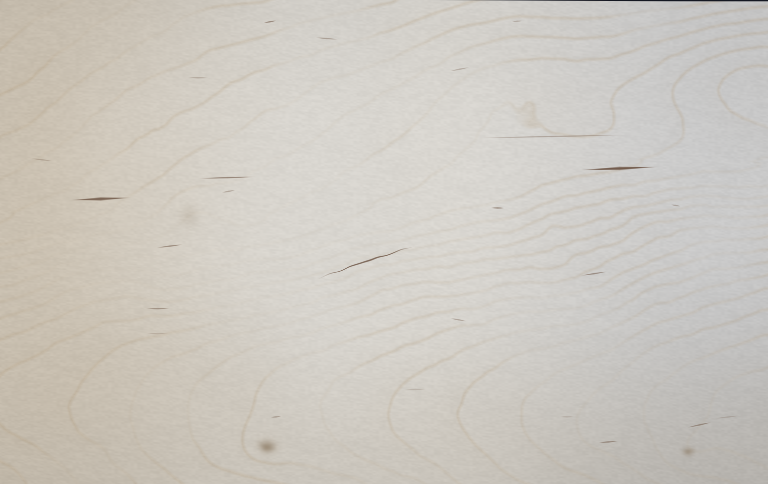
Write a WebGL 1 fragment shader that draws this texture.

```glsl
precision highp float;
uniform vec2 u_resolution;

const vec3 WARM = vec3(0.812, 0.774, 0.712);
const vec3 PALE = vec3(0.854, 0.843, 0.820);
const vec3 COOL = vec3(0.806, 0.806, 0.806);
const vec3 RING = vec3(0.70, 0.61, 0.48);
const vec3 BARK = vec3(0.36, 0.25, 0.18);
const vec3 KNOT = vec3(0.50, 0.42, 0.32);
const vec3 BACKDROP = vec3(0.08, 0.09, 0.13);
const vec2 SHEEN_CENTER = vec2(0.78, 0.57);
const vec2 SHEEN_SCALE = vec2(0.70, 1.65);
const float SHEEN_FALL = 0.070;
const float ARCH_AXIS = 0.14;
const float ARCH_SPACING = 0.135;
const float ARCH_BEND = 8.0;
const float SLANT_SPACING = 0.088;
const float RING_WIDTH = 0.0042;
const float RING_STRENGTH = 0.21;
const float FIBRE_CONTRAST = 0.042;
const float FLECK_COUNT = 20.0;
const vec2 KNOT_LEFT = vec2(0.552, 0.078);
const vec2 KNOT_RIGHT = vec2(1.422, 0.070);
const vec2 KNOT_FAINT = vec2(0.390, 0.555);

float hash(vec2 p) {
  vec3 q = fract(vec3(p.xyx) * 0.1031);
  q += dot(q, q.yzx + 33.33);
  return fract((q.x + q.y) * q.z);
}

float noise(vec2 p) {
  vec2 i = floor(p), f = fract(p);
  f = f * f * (3.0 - 2.0 * f);
  vec2 e = vec2(1.0, 0.0);
  return mix(mix(hash(i), hash(i + e), f.x),
             mix(hash(i + e.yx), hash(i + e.xx), f.x), f.y);
}

float blob(vec2 p, vec2 center, vec2 radius) {
  vec2 q = (p - center) / radius;
  return exp(-dot(q, q));
}

// Growth field: nested arches below, slanted layers above
float growth(vec2 p) {
  float wild = smoothstep(0.75, 1.3, p.x) * smoothstep(0.6, 0.85, p.y);
  vec2 q = p + 0.06 * (vec2(noise(p * 5.0), noise(p * 5.0 + 37.0)) - 0.5);
  q += 0.012 * (vec2(noise(p * 15.0), noise(p * 15.0 + 71.0)) - 0.5);
  q += 0.005 * (vec2(noise(p * 42.0), noise(p * 42.0 + 19.0)) - 0.5);
  float dy = q.y - ARCH_AXIS;
  float arch = (q.x - ARCH_BEND * dy * dy) / ARCH_SPACING;
  float slant = (0.54 * q.x - 0.09 * q.x * q.x - q.y) / SLANT_SPACING - 1.6;
  slant += (0.8 + 5.5 * wild) * (noise(p * vec2(3.2, 3.6) + 9.0) - 0.5);
  float h = clamp(0.5 + (arch - slant) / 5.0, 0.0, 1.0);
  float field = mix(slant, arch, h) + 1.25 * h * (1.0 - h);
  field += 0.8 * blob(p, KNOT_LEFT, vec2(0.06, 0.05));
  field += 0.7 * blob(p, KNOT_RIGHT, vec2(0.06, 0.05));
  return field + 0.9 * blob(p, KNOT_FAINT, vec2(0.07, 0.05));
}

// Tapered crack; size holds half length and half thickness
float streak(vec2 p, vec2 center, vec2 size, float slope) {
  vec2 q = p - center;
  q.y -= slope * q.x;
  float taper = max(1.0 - abs(q.x) / size.x, 0.0);
  float w = size.y * taper * taper;
  float blur = 0.8 / u_resolution.y;
  return (1.0 - smoothstep(0.2 * w, w + blur, abs(q.y))) * smoothstep(0.0, 0.6, taper);
}

void main() {
  vec2 p = gl_FragCoord.xy / u_resolution.y;
  float aspect = u_resolution.x / u_resolution.y;

  // Broad tint and sheen
  float patches = noise(p * 4.0 + 12.0) - 0.5;
  vec3 color = mix(WARM, PALE, smoothstep(0.0, 0.70, p.x + 0.10 * patches));
  color = mix(color, COOL, smoothstep(0.85, 1.5, p.x));
  color = mix(color, WARM, 0.35 * (1.0 - smoothstep(0.0, 0.4, p.y)));
  vec2 away = (p - SHEEN_CENTER) * SHEEN_SCALE;
  color *= 1.0 - SHEEN_FALL * dot(away, away);
  color -= 0.035 * smoothstep(0.9, 1.6, p.x) * (1.0 - smoothstep(0.0, 0.6, p.y));
  color += 0.010 * patches;

  // Growth rings with a constant line width
  float e = 0.002;
  float g = growth(p);
  vec2 slope = vec2(growth(p + vec2(e, 0.0)) - g, growth(p + vec2(0.0, e)) - g) / e;
  float line = abs(fract(g + 0.5) - 0.5) / max(length(slope), 4.0);
  float ring = 1.0 - smoothstep(0.0, RING_WIDTH + 1.0 / u_resolution.y, line);
  float presence = mix(0.3, 1.0, smoothstep(0.25, 0.7, noise(p * 6.0 + 50.0)));
  presence *= 1.0 - 0.8 * blob(p, vec2(0.70, 0.52), vec2(0.35, 0.16));
  presence *= 1.0 - 0.8 * blob(p, vec2(0.20, 0.45), vec2(0.35, 0.13));
  color = mix(color, RING, RING_STRENGTH * presence * ring);
  color -= vec3(0.005, 0.008, 0.012) * presence * fract(g) * fract(g);

  // Short fibres and soft bands
  vec2 along = vec2(p.x, p.y + 0.08 * p.x + 0.02 * noise(p * 4.0));
  float fibre = 0.4 * noise(along * vec2(62.0, 240.0)) + 0.6 * noise(along * vec2(150.0, 320.0) + 5.0);
  color += FIBRE_CONTRAST * (fibre - 0.5);
  color += 0.006 * (noise(along * vec2(5.0, 34.0)) - 0.5);

  // Scattered flecks
  float bark = 0.0;
  for (float i = 0.0; i < FLECK_COUNT; i++) {
    vec2 center = vec2(hash(vec2(i, 3.0)) * aspect, hash(vec2(i, 8.0)));
    float size = mix(0.010, 0.028, pow(hash(vec2(i, 15.0)), 2.0));
    float tilt = 0.4 * (hash(vec2(i, 21.0)) - 0.45);
    float depth = mix(0.15, 0.5, hash(vec2(i, 27.0)));
    bark = max(bark, depth * streak(p, center, vec2(size, 0.0010), tilt));
  }

  // Larger cracks
  vec2 bent = p + vec2(0.0, 0.007 * (noise(p * 40.0) - 0.5));
  bark = max(bark, 0.70 * streak(bent, vec2(0.757, 0.460), vec2(0.105, 0.0012), 0.34));
  bark = max(bark, 0.70 * streak(p, vec2(0.208, 0.589), vec2(0.066, 0.0036), 0.04));
  bark = max(bark, 0.80 * streak(p, vec2(1.280, 0.652), vec2(0.085, 0.0036), 0.04));
  bark = max(bark, 0.50 * streak(p, vec2(0.470, 0.633), vec2(0.060, 0.0010), 0.03));
  bark = max(bark, 0.30 * streak(p, vec2(1.140, 0.718), vec2(0.160, 0.0008), 0.02));
  color = mix(color, BARK, bark);

  // Knots
  float knot = 0.60 * blob(bent, KNOT_LEFT, vec2(0.016, 0.011));
  knot += 0.45 * blob(bent, KNOT_RIGHT, vec2(0.011, 0.008));
  knot += 0.13 * blob(bent, KNOT_FAINT, vec2(0.018, 0.018));
  color = mix(color, KNOT, min(knot, 1.0));

  // Sliver of backdrop above the board
  float edge = 1.0 - 0.0035 * smoothstep(0.6, 1.5, p.x);
  float beyond = clamp((p.y - edge) * u_resolution.y + 0.1, 0.0, 1.0);
  color = mix(color, BACKDROP, beyond * smoothstep(0.6, 1.2, p.x));
  gl_FragColor = vec4(color, 1.0);
}
```
